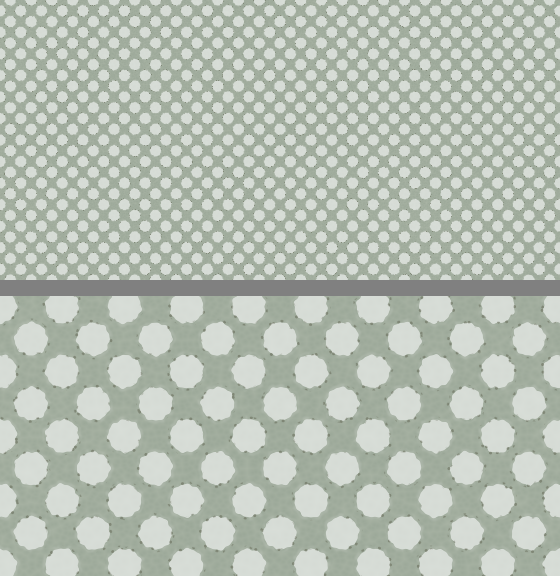
Top: the whole. Bottom: its middle third, enlarged.
Give the GLSL for this pattern, as a WebGL 1 fragment shader.

```glsl
precision highp float;

uniform vec2 u_resolution;

const vec2 REPEATS = vec2(27.0, 13.0);
const float DOT_RADIUS = 0.0197;
const vec3 SAGE_DARK = vec3(0.605, 0.655, 0.595);
const vec3 SAGE_LIGHT = vec3(0.660, 0.702, 0.642);
const vec3 DOT_PALE = vec3(0.842, 0.864, 0.840);
const vec3 RIM_TINT = vec3(0.740, 0.770, 0.730);
const vec3 SPECK_DARK = vec3(0.43, 0.45, 0.38);

float hash(vec2 p) {
  return fract(sin(dot(p, vec2(127.1, 311.7))) * 43758.5);
}

// Distance to the nearest scattered feature point.
float cellular(vec2 p) {
  vec2 base = floor(p);
  float nearest = 2.0;
  for (int j = -1; j <= 1; j++) {
    for (int i = -1; i <= 1; i++) {
      vec2 cell = base + vec2(float(i), float(j));
      vec2 point = cell + vec2(hash(cell), hash(cell + 57.3));
      nearest = min(nearest, length(p - point));
    }
  }
  return nearest;
}

// Ragged outline: layered sines around the dot, with its own phase.
float raggedRadius(float angle, float seed, float radius) {
  float phase = seed * 6.2832;
  float lobes = 0.036 * sin(8.0 * angle + phase);
  float chips = 0.022 * sin(13.0 * angle - phase * 3.0);
  float sway = 0.020 * sin(3.0 * angle + phase * 5.0);
  return radius * (0.985 + 0.03 * seed + lobes + chips + sway);
}

// Signed distance to one lattice of dots; shift is in repeats.
float dotLattice(vec2 p, vec2 pitch, vec2 shift, float radius) {
  vec2 grid = p / pitch - shift;
  vec2 cell = floor(grid + 0.5);
  vec2 local = (grid - cell) * pitch;
  float seed = hash(cell + shift * 7.0 + 3.0);
  float angle = atan(local.y, local.x + 0.00001);
  return length(local) - raggedRadius(angle, seed, radius);
}

// Fibrous ground with faint broad shading.
vec3 paperGround(vec2 p, vec3 dark, vec3 light) {
  float grain = cellular(p * vec2(130.0, 150.0));
  float mottle = cellular(p * 38.0 + 9.0);
  float broad = sin(p.x * 7.0 + sin(p.y * 5.0)) * sin(p.y * 6.0 + p.x * 2.0);
  float tone = 0.52 + 0.65 * (grain - 0.5) + 0.25 * (mottle - 0.5) + 0.07 * broad;
  return mix(dark, light, clamp(tone, 0.0, 1.0));
}

void main() {
  vec2 p = gl_FragCoord.xy / u_resolution.y;
  float aspect = u_resolution.x / u_resolution.y;
  vec2 pitch = vec2(aspect, 1.0) / REPEATS;
  float pixel = 1.0 / u_resolution.y;

  // Two interleaved lattices form the staggered rows.
  float d = min(dotLattice(p, pitch, vec2(0.5, 0.0), DOT_RADIUS),
                dotLattice(p, pitch, vec2(0.0, 0.5), DOT_RADIUS));

  vec3 color = paperGround(p, SAGE_DARK, SAGE_LIGHT);

  // Broken pale rim and sparse dark nicks along the edge.
  float patchy = cellular(p * 95.0 + 21.0);
  float rim = 1.0 - smoothstep(0.0, 0.0045, abs(d - 0.001));
  color = mix(color, RIM_TINT, 0.4 * rim * smoothstep(0.25, 0.7, patchy));

  float fill = 1.0 - smoothstep(-0.6 * pixel, 0.6 * pixel, d);
  vec3 pale = DOT_PALE + 0.012 * (cellular(p * 90.0) - 0.5);
  color = mix(color, pale, fill);

  float edge = 1.0 - smoothstep(0.0008, 0.0032, abs(d - 0.0012));
  float nick = 1.0 - smoothstep(0.10, 0.24, patchy);
  color = mix(color, SPECK_DARK, 0.65 * edge * nick);

  gl_FragColor = vec4(color, 1.0);
}
```
